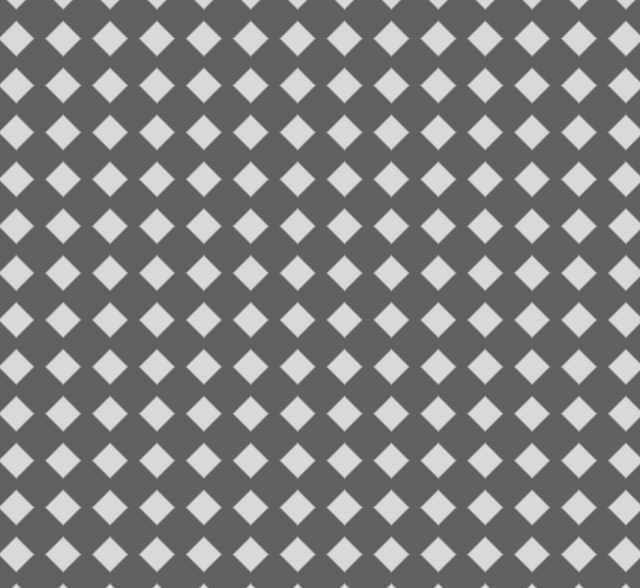
Give the GLSL for this pattern, as a WebGL 2 fragment shader.

```glsl
#version 300 es
precision highp float;
// Square grid of light diamonds on a dark grey ground.

#define REPEATS_ACROSS 13.648
#define FIRST_CENTRE vec2(0.347, 0.716)
#define HALF_DIAGONAL 0.376
#define EDGE_SOFTNESS 0.032
#define GROUND_COLOUR vec3(0.377)
#define DIAMOND_COLOUR vec3(0.851)

uniform vec2 u_resolution;
out vec4 fragColor;

// Signed distance to a diamond centred on the origin.
float diamondDistance(vec2 p, float halfDiagonal) {
    return (abs(p.x) + abs(p.y) - halfDiagonal) * 0.70711;
}

void main() {
    // Grid units: one cell per repeat, square at any canvas size.
    float cellsPerPixel = REPEATS_ACROSS / u_resolution.x;
    vec2 grid = gl_FragCoord.xy * cellsPerPixel;

    // Position relative to the nearest diamond centre.
    vec2 local = fract(grid - FIRST_CENTRE + 0.5) - 0.5;

    // Soft edge, never narrower than a pixel.
    float softness = max(EDGE_SOFTNESS, 0.7 * cellsPerPixel);
    float dist = diamondDistance(local, HALF_DIAGONAL);
    float coverage = 1.0 - smoothstep(-softness, softness, dist);

    fragColor = vec4(mix(GROUND_COLOUR, DIAMOND_COLOUR, coverage), 1.0);
}
```
